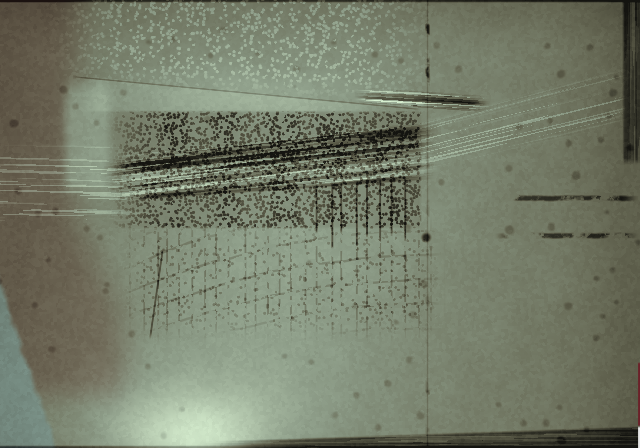
Give the GLSL for this texture, as a Shadertoy shader.

```glsl
// Worn, scratched metal plate with stains, a grainy dark band and a low green glow.
#define GRAIN_SCALE 135.
#define GRAIN_DEPTH .37
#define STREAK_DEPTH .34
#define SCRATCH_GAIN .17
#define DRIP_STEP .0195
#define GLOW_GAIN .3
#define STAIN_DEPTH .11

vec2 hash2(vec2 p) {
  vec3 q = fract(p.xyx * vec3(.1031, .103, .0973));
  q += dot(q, q.yzx + 33.33);
  return fract((q.xx + q.yz) * q.zy);
}

// Cellular noise: distance to the nearest point, random value of its cell
vec2 cells(vec2 p) {
  vec2 best = vec2(9, 0);
  for (int k = 0; k < 9; k++) {
    vec2 c = floor(p) + vec2(k % 3 - 1, k / 3 - 1);
    float d = length(c + hash2(c) - p);
    if (d < best.x) best = vec2(d, hash2(c + 71.).x);
  }
  return best;
}

// Layered sines for soft blotches
float waves(vec2 p) {
  float sum = 0., amp = .5;
  for (int i = 0; i < 5; i++) {
    sum += amp * sin(p.x + 1.7 * sin(p.y)) * cos(p.y - 1.3 * sin(p.x * .8));
    p = mat2(1.5, 1.1, -1.1, 1.5) * p + 2.3;
    amp *= .6;
  }
  return sum;
}

float rise(float x, float a, float soft) { return smoothstep(a - soft, a + soft, x); }

float band(float x, float a, float b, float soft) {
  return rise(x, a, soft) * (1. - rise(x, b, soft));
}

float bump(vec2 p, float cx, float cy, float w, float h) {
  vec2 d = (p - vec2(cx, cy)) / vec2(w, h);
  return exp(-dot(d, d));
}

// Soft line around zero
float line(float d, float width) { return 1. - smoothstep(width * .4, width * 1.4, abs(d)); }

// Long thin marks along x, signed around zero
float streaks(float x, float y) {
  vec2 p = vec2(x * 3., y * 130.);
  return cells(p).y + cells(p * 2. + 17.).y - 1.;
}

void mainImage(out vec4 fragColor, in vec2 fragCoord) {
  vec2 uv = fragCoord / iResolution.xy, p = fragCoord / iResolution.y;
  float x = uv.x, y = uv.y, aspect = p.x / x;
  float blotch = waves(p * 7.), fine = waves(p * 31. + 5.);
  vec2 grain = cells(p * GRAIN_SCALE);
  float speck = 1. - smoothstep(.3, .65, grain.x);

  // Broad light and the hot spot on the lower edge
  float light = .425 + .2 * bump(uv, .45, .48, .36, .62);
  light += GLOW_GAIN * bump(uv, .3, .02, .12, .1) + .09 * bump(uv, .3, .1, .24, .17);
  light += .06 * bump(uv, .4, .8, .2, .06);
  light += .02 * blotch + .015 * fine + .035 * (grain.y - .5);

  // Left stain, its pale gap and the bluish corner
  float rim = .2 - .085 * rise(y, .4, .2) + .015 * blotch;
  float gap = band(x + .008 * blotch, .105, .17, .012) * band(y, .58, .81, .025);
  float corner = 1. - rise(x - (.37 - y) * .24, .006 * fine, .006);
  float stain = (1. - rise(x, rim, .048)) * rise(y + .02 * blotch, .12, .05);
  stain *= (1. - .8 * gap) * (1. - corner);
  light += .09 * gap + .05 * corner - STAIN_DEPTH * stain;
  light -= .07 * rise(x + .02 * blotch, .93, .07) + .05 * rise(y, .94, .06);

  // Pale dust, pale wedge and its thin upper scratch
  float dust = band(x, .14, .62, .08) * rise(y + .08 * x, .85, .035);
  light += .13 * dust * speck * step(.66, grain.y);
  float wedge = .844 - .134 * x;
  light += .055 * band(x, .14, .57, .02) * band(y, .752, wedge, .004);
  light -= .15 * line(y - wedge, .0018) * band(x, .12, .65, .01);

  // Grainy dark rectangle
  float block = rise(x, .2, .04) * (1. - rise(x, .657, .003)) * band(y, .492, .75, .004);
  block *= .7 + .3 * rise(blotch + .5 * sin(x * 75.), 0., .35);
  light -= block * (.05 + GRAIN_DEPTH * speck * step(.38, grain.y));

  // Sloping dark and pale sweep
  float low = .538 + .098 * x, high = .625 + .147 * x;
  float marks = STREAK_DEPTH * streaks(x, y - .17 * x) - .04;
  marks += .07 * band(y - low, .012, .045, .01) - .17 * band(y - high, -.045, -.012, .012);
  light += band(x, .19, .657, .035) * band(y, low, high, .008) * marks;
  light -= .2 * band(x, .23, .655, .03) * line(y - low, .005);

  // Pale scratches: level on the left, fanning out on the right
  float level = band(x, -.1, .2, .05) * band(y, .505, .67, .01);
  light += SCRATCH_GAIN * level * rise(streaks(x, y + .04 * x), .42, .18);
  float fanY = (y - .442 - .36 * x) / (.586 + .4 * x);
  float fan = band(x, .66, .97, .012) * band(fanY, -.06, .045, .02);
  light += SCRATCH_GAIN * fan * rise(streaks(x, fanY), .35, .25);

  // Short upper smear
  float smearY = y - .84 + .09 * x;
  float smear = band(x, .57, .75, .02) * band(smearY, -.02, .012, .005);
  light += smear * (.4 * streaks(x, smearY) - .12 * rise(x, .67, .03));

  // Drips, dotted columns, curved scratches and one long mark
  float pick = hash2(vec2(floor(x / DRIP_STEP), 3)).x;
  float thread = line((fract(x / DRIP_STEP) - .3 - .4 * pick) * DRIP_STEP, .0016);
  light -= .27 * thread * band(x, .485, .65, .005) * band(y, .49 - .05 * pick, low, .005);
  float field = band(x, .21, .67, .04) * band(y, .27, .49, .05);
  float arc = line(fract(18. * (y - .9 * x + .7 * x * x) + .15 * blotch) - .5, .055);
  light -= field * (.15 * thread + .12 * arc) * step(.42, grain.y);
  light -= field * .16 * speck * step(.85, grain.y);
  light -= .25 * line(x - .21 - .1 * y, .0016) * band(y, .25, .44, .01);

  // Vertical seam with corroded dots and a large pit
  float seam = x - .668, dots = band(y, .8, .99, .02) + band(y, .09, .125, .01) + .3;
  light -= .1 * line(seam, .0014) + .27 * dots * line(seam, .0035) * rise(fine, .07, .17);
  light -= .4 * line(length(p - vec2(.666 * aspect, .47)), .01);

  // Two corroded level lines on the right
  for (float row = .474; row < .6; row += .084) {
    float crust = line(y - row + .003 * fine, .006) * band(x, .785, .985, .015);
    light -= .3 * crust * rise(fine + .4 * grain.y, .05, .3);
  }

  // Sparse dark spots
  vec2 spot = cells(p * 17. + 4.);
  light -= .1 * step(.78, spot.y) * line(spot.x + .08 * fine, .13);

  // Worn borders
  light -= rise(x, .974, .003) * rise(y, .64, .01) * (.16 + .12 * streaks(y, p.x));
  float foot = rise(x, .36, .06) * rise(.049 * x - y, .003, .004);
  light -= foot * (.26 + .15 * streaks(x, y)) + .3 * line(min(y, 1. - y), .005);

  // Brown shadows through grey-green to pale green
  light = clamp(light, .08, .95);
  vec3 colour = light * mix(vec3(1, 1, .79), vec3(.9, 1, .87), rise(light, .47, .17));
  colour += stain * vec3(.025, -.01, 0) + corner * vec3(-.04, 0, .04);
  float tab = rise(x, .997, .001);
  colour = mix(colour, vec3(.42, .13, .16), tab * band(y, .05, .19, .003));
  colour = mix(colour, vec3(.9), tab * rise(-y, -.047, .003));
  fragColor = vec4(colour, 1);
}
```
